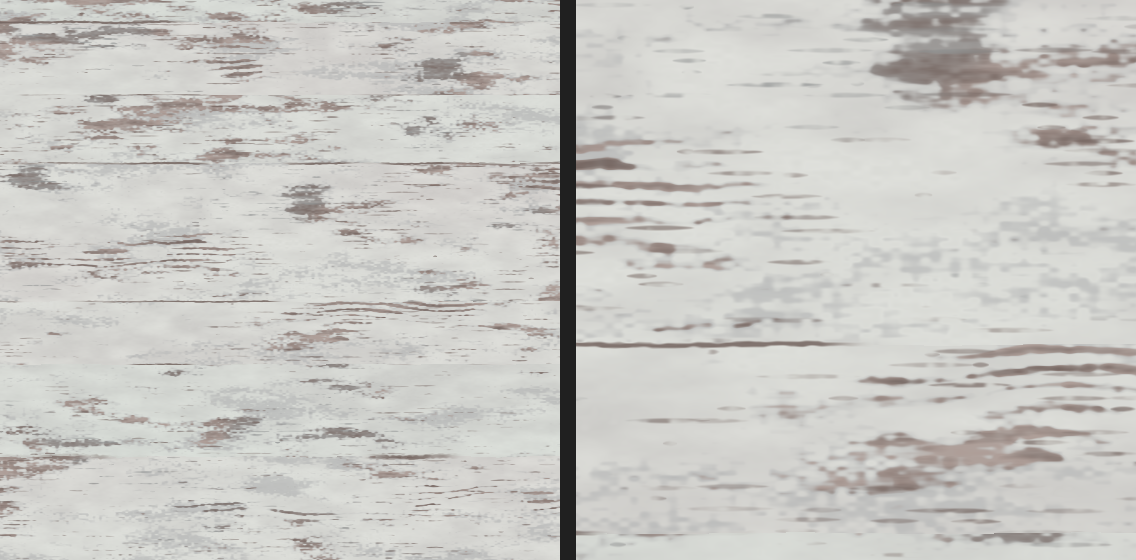
Left: the whole. Right: its middle third, enlarged.
Write a three.js fragment shader that draws this texture.

```glsl
// Whitewashed timber: horizontal planks under worn white paint.
// Stretched layered noise wears the paint off in ragged patches, warped sines
// add raised grain, and a cellular grid scatters short dark scratches.

#define PLANKS 6.0
#define WEAR_LEVEL 0.255
#define WEAR_EDGE 0.07
#define RIDGE_PITCH 0.0115
#define RIDGE_DEPTH 0.22
#define FLECK_CELLS vec2(24.0, 150.0)
#define PAINT_LIGHT vec3(0.865, 0.868, 0.85)
#define PAINT_SHADE vec3(0.805, 0.803, 0.79)
#define HAZE_GREY vec3(0.70, 0.705, 0.705)
#define WOOD_PALE vec3(0.67, 0.605, 0.58)
#define WOOD_DARK vec3(0.45, 0.39, 0.37)
#define WOOD_COOL vec3(0.55, 0.56, 0.56)

varying vec2 vUv;

float hash(vec2 p) {
  vec3 q = fract(p.xyx * 0.1031);
  q += dot(q, q.yzx + 33.33);
  return fract((q.x + q.y) * q.z);
}

// Smooth lattice noise, centred on zero
float noise(vec2 p) {
  vec2 i = floor(p);
  vec2 f = fract(p);
  f = f * f * (3.0 - 2.0 * f);
  float low = mix(hash(i), hash(i + vec2(1.0, 0.0)), f.x);
  float high = mix(hash(i + vec2(0.0, 1.0)), hash(i + 1.0), f.x);
  return mix(low, high, f.y) - 0.5;
}

float layered(vec2 p) {
  float sum = 0.0;
  float weight = 0.53;
  for (int i = 0; i < 4; i++) {
    sum += weight * noise(p);
    p = p * 2.03 + 17.7;
    weight *= 0.5;
  }
  return sum;
}

// Gentle waves plus local bulges that bend the grain lines
float grainWarp(vec2 p) {
  float waves = 0.004 * sin(p.x * 9.0 + p.y * 21.0) + 0.002 * sin(p.x * 31.0 - p.y * 40.0);
  return waves + 0.022 * layered(p * vec2(8.0, 16.0));
}

// One tapered scratch per occupied cell, overlapping sideways
float flecks(vec2 p) {
  vec2 cell = floor(p * FLECK_CELLS);
  float ink = 0.0;
  for (int i = -1; i <= 1; i++) {
    vec2 id = cell + vec2(float(i), 0.0);
    float chance = hash(id + 3.1);
    vec2 centre = (id + vec2(hash(id + 7.3), 0.35 + 0.3 * hash(id + 11.9))) / FLECK_CELLS;
    vec2 d = abs(p - centre);
    float halfLength = mix(0.004, 0.033, hash(id + 23.7));
    float taper = 1.0 - d.x * d.x / (halfLength * halfLength);
    float halfWidth = 0.0014 * taper;
    float dash = smoothstep(0.0, 0.3, taper) * (1.0 - smoothstep(halfWidth - 0.0008, halfWidth + 0.0008, d.y));
    ink = max(ink, dash * step(chance, 0.24) * mix(0.25, 0.9, hash(id + 31.3)));
  }
  return ink;
}

void main() {
  // Uneven planks, each with its own stretch of grain
  float row = vUv.y * PLANKS + 0.25 * sin(vUv.y * 14.0 + 1.0) + 0.004 * sin(vUv.x * 37.0);
  float plank = floor(row);
  vec2 p = vUv + vec2(5.0 * hash(vec2(plank, 4.0)), 0.0);

  float streak = layered(p * vec2(14.0, 72.0) + 40.0);
  float speck = noise(p * vec2(170.0, 330.0));
  float patchField = layered(p * vec2(5.0, 13.0) + 9.0);

  // Raised grain in long groups of wavy lines
  float bent = p.y + grainWarp(p);
  float ridge = sin(6.28318 * bent / RIDGE_PITCH + 5.0 * noise(p * vec2(4.0, 20.0)));
  float ridgeArea = smoothstep(0.06, 0.19, layered(p * vec2(2.6, 9.0) + 71.0));

  float wear = patchField + 0.9 * streak + 0.2 * speck;
  wear += ridgeArea * RIDGE_DEPTH * (ridge - 0.1);
  float bare = smoothstep(WEAR_LEVEL - WEAR_EDGE, WEAR_LEVEL + WEAR_EDGE, wear);

  // Paint: broad tint, brushed mottling and thin grey haze
  float mottle = layered(p * vec2(18.0, 46.0) + 5.0);
  float broad = noise(p * vec2(2.5, 6.0) + 13.0);
  vec3 color = mix(PAINT_LIGHT, PAINT_SHADE, clamp(0.42 + 1.6 * mottle + 0.5 * broad + 0.5 * speck, 0.0, 1.0));
  color += vec3(0.008, -0.004, -0.001) * (2.0 * hash(vec2(plank, 19.0)) - 1.0 + broad);
  float haze = layered(p * vec2(6.0, 24.0) + 53.0) + 0.6 * streak + 0.3 * speck;
  color = mix(color, HAZE_GREY, 0.65 * smoothstep(0.06, 0.32, haze));
  color = mix(color, HAZE_GREY, 0.4 * smoothstep(0.08, 0.25, wear));

  // Exposed wood: pale brown, weathered grey in places, dark along the grain
  float fibre = layered(p * vec2(22.0, 150.0) + 87.0);
  float coolness = smoothstep(0.02, 0.25, noise(p * vec2(7.0, 18.0) + 61.0));
  vec3 wood = mix(WOOD_PALE, WOOD_COOL, 0.7 * coolness);
  float depth = 0.2 + 1.5 * fibre + 0.9 * (wear - WEAR_LEVEL) + 0.25 * ridgeArea * ridge;
  wood = mix(wood, WOOD_DARK, clamp(depth, 0.0, 1.0));
  color = mix(color, wood, bare * (0.87 + 0.25 * speck));

  // Scratches gather where the paint is already thin
  float scratch = flecks(p) * smoothstep(-0.2, 0.18, patchField + 0.4 * speck);
  color = mix(color, mix(WOOD_DARK, WOOD_COOL, coolness), 0.8 * scratch);

  // Broken dark seams between planks
  float edge = floor(row + 0.5);
  float seamDistance = abs(row - edge) / PLANKS;
  float seam = 1.0 - smoothstep(0.0006, 0.0026, seamDistance + 0.0015 * speck);
  seam *= smoothstep(-0.06, 0.14, layered(vec2(vUv.x * 7.0, edge * 5.3)));
  color = mix(color, WOOD_DARK, 0.85 * seam);

  gl_FragColor = vec4(color + 0.025 * speck, 1.0);
}
```
